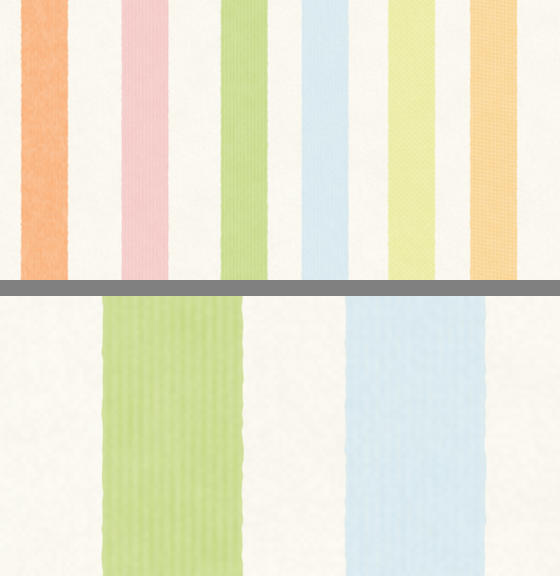
Top, the full canvas; bottom, a detail of the centre.
This pattern is drawn by a WebGL 2 fragment shader. Its source:

```glsl
#version 300 es
precision highp float;

#define STRIPES 6
#define HALF_WIDTH 0.0835
#define RIB_PITCH 0.0125
#define WEAVE_PITCH 0.0135
#define EDGE_WOBBLE 0.0025
#define TEXTURE_DEPTH 0.13
#define MOTTLE_DEPTH 0.16
#define GRAIN_DEPTH 0.018
#define PAPER vec3(0.978, 0.970, 0.937)

uniform vec2 u_resolution;
out vec4 outColor;

const float TAU = 6.28319;

// Stripe centres, in canvas heights from the left edge
const float CENTRES[STRIPES] = float[](0.159, 0.518, 0.872, 1.161, 1.470, 1.763);

// Orange, pink, green, blue, yellow, apricot
const vec3 COLOURS[STRIPES] = vec3[](
    vec3(0.98, 0.73, 0.54), vec3(0.96, 0.81, 0.80), vec3(0.81, 0.87, 0.59),
    vec3(0.86, 0.92, 0.94), vec3(0.93, 0.93, 0.67), vec3(0.98, 0.85, 0.62));

float hash(vec2 p) {
    return fract(sin(dot(p, vec2(127.1, 311.7))) * 43758.5453);
}

float valueNoise(vec2 p) {
    vec2 cell = floor(p);
    vec2 f = fract(p);
    f = f * f * (3.0 - 2.0 * f);
    float low = mix(hash(cell), hash(cell + vec2(1.0, 0.0)), f.x);
    float high = mix(hash(cell + vec2(0.0, 1.0)), hash(cell + vec2(1.0, 1.0)), f.x);
    return mix(low, high, f.y);
}

// Layered noise centred on zero
float fibre(vec2 p) {
    float sum = 0.0;
    float gain = 0.5;
    for (int octave = 0; octave < 4; octave++) {
        sum += gain * (valueNoise(p) - 0.5);
        p = p * 2.1 + 17.3;
        gain *= 0.6;
    }
    return sum;
}

// Cloth structure of each stripe, roughly -1 to 1
float clothTexture(int stripe, vec2 p) {
    vec2 weave = p * TAU / WEAVE_PITCH;
    float broken = 0.4 + 0.8 * valueNoise(p * vec2(80.0, 45.0));
    float rib = sin(p.x * TAU / RIB_PITCH) * broken;
    if (stripe == 0) {
        return 1.4 * (valueNoise(p * vec2(130.0, 75.0)) - 0.5) + 0.2 * rib;
    }
    if (stripe == 4) return sin(weave.x * 0.7) * sin(weave.y * 0.7);
    if (stripe == 5) return 0.6 * (cos(weave.x) + cos(weave.y + 0.15 * weave.x));
    return 0.65 * rib;
}

void main() {
    vec2 p = gl_FragCoord.xy / u_resolution.y;
    float pixel = 1.0 / u_resolution.y;

    // Paper with soft blotches
    vec3 colour = PAPER + GRAIN_DEPTH * fibre(p * 14.0) * vec3(0.8, 1.0, 1.5);

    // Woven stripes with slightly frayed sides
    for (int i = 0; i < STRIPES; i++) {
        float fray = valueNoise(vec2(p.y * 95.0, float(i) * 7.0 + step(CENTRES[i], p.x))) - 0.5;
        float dist = abs(p.x - CENTRES[i]) - HALF_WIDTH + EDGE_WOBBLE * fray;
        float cover = 1.0 - smoothstep(-pixel, pixel, dist);
        float fade = TEXTURE_DEPTH * clothTexture(i, p) + MOTTLE_DEPTH * fibre(p * 22.0 + float(i) * 9.0);
        vec3 cloth = mix(COLOURS[i], PAPER, fade);
        colour = mix(colour, cloth, cover);
    }

    // Fine grain over everything
    vec2 grainCell = p * vec2(190.0, 170.0);
    colour += GRAIN_DEPTH * (valueNoise(grainCell) - 0.5);

    outColor = vec4(clamp(colour, 0.0, 1.0), 1.0);
}
```
